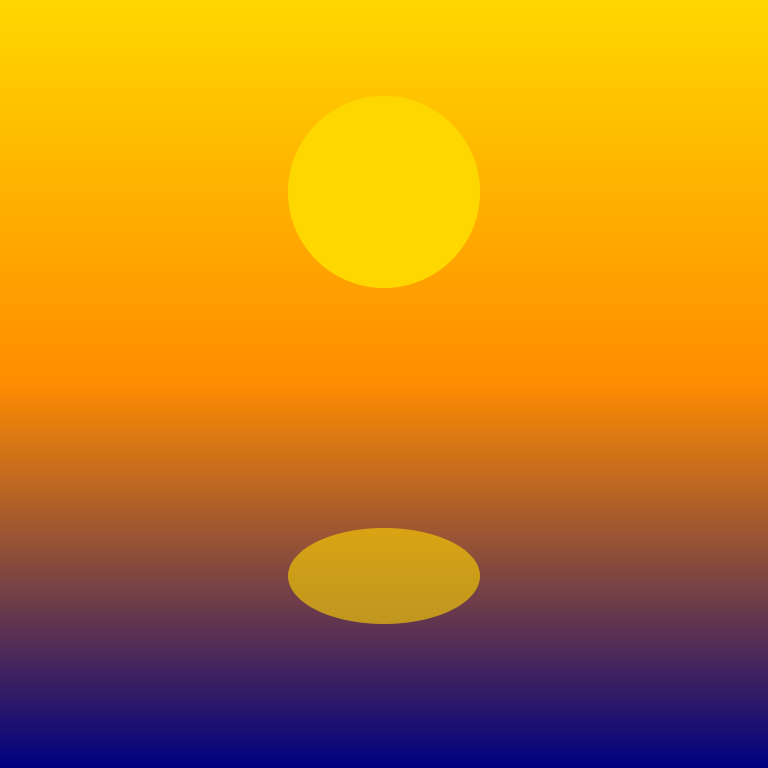
A Shadertoy shader for this background:

```glsl
// Draws a golden sun in a sunset sky above its translucent oval reflection in dark water.

const vec3 GOLD   = vec3(1.0, 0.843, 0.0);
const vec3 ORANGE = vec3(1.0, 0.549, 0.0);
const vec3 NAVY   = vec3(0.0, 0.0, 0.502);

const float HORIZON = 0.5;
const float REFLECTION_OPACITY = 0.6;

// Approximate signed distance to an axis-aligned ellipse
float ellipseDistance(vec2 p, vec2 radii) {
    float scaled = length(p / radii);
    float slope = length(p / (radii * radii));
    return scaled * (scaled - 1.0) / max(slope, 1e-4);
}

// Antialiased coverage of a shape from its signed distance
float coverage(float dist, float pixel) {
    return clamp(0.5 - dist / pixel, 0.0, 1.0);
}

// Vertical gradient: water below the horizon, sky above
vec3 backdrop(float y, float horizon) {
    vec3 water = mix(NAVY, ORANGE, y / horizon);
    vec3 sky = mix(ORANGE, GOLD, (y - horizon) / (1.0 - horizon));
    return y < horizon ? water : sky;
}

void mainImage(out vec4 fragColor, in vec2 fragCoord) {
    vec2 uv = fragCoord / iResolution.xy;
    float aspect = iResolution.x / iResolution.y;
    float pixel = 1.0 / iResolution.y;
    vec2 p = vec2((uv.x - 0.5) * aspect, uv.y);

    vec3 color = backdrop(uv.y, HORIZON);

    // Sun
    float sun = ellipseDistance(p - vec2(0.0, 0.75), vec2(0.125));
    color = mix(color, GOLD, coverage(sun, pixel));

    // Reflection
    float reflection = ellipseDistance(p - vec2(0.0, 0.25), vec2(0.125, 0.0625));
    color = mix(color, GOLD, REFLECTION_OPACITY * coverage(reflection, pixel));

    fragColor = vec4(color, 1.0);
}
```
